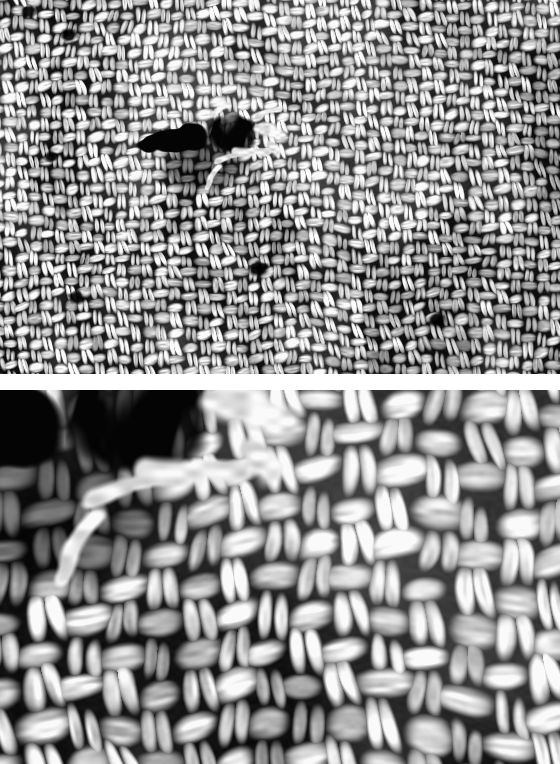
Top, the full canvas; bottom, a detail of the centre.
Reproduce this texture procedurally as a WebGL 2 fragment shader.

```glsl
#version 300 es
precision highp float;
// Worn plain-weave cloth in grey: thick cross threads alternate with paired
// upright strands on a checkerboard. Each cell is a soft, fibrous bump with
// hashed size and tone; a torn hole, loose strands and pits are laid on top.

uniform vec2 u_resolution;
out vec4 fragColor;

const vec2 REPEATS = vec2(43.0, 30.5);        // cells across and down
const vec2 CROSS_SIZE = vec2(0.68, 0.45);     // half sizes, in cells
const vec2 STRAND_SIZE = vec2(0.24, 0.70);
const float STRAND_OFFSET = 0.21;
const float STRAND_LEAN = 0.10;
const float CROSS_TILT = 0.15;
const float ROW_SAG = 0.028;                  // rows fall away to the right
const float WARP = 0.8;
const float JITTER = 0.24;
const float GAP_TONE = 0.05;
const float THREAD_TONE = 0.98;
const float HOLE_TONE = 0.015;
const float LOOSE_TONE = 0.97;

// Loose strands: start and end in canvas heights, then half widths
const int LOOSE_COUNT = 7;
const vec4 LOOSE[LOOSE_COUNT] = vec4[](
  vec4(0.698, 0.656, 0.750, 0.636), vec4(0.720, 0.612, 0.735, 0.590),
  vec4(0.635, 0.597, 0.704, 0.588), vec4(0.585, 0.570, 0.642, 0.590),
  vec4(0.552, 0.500, 0.588, 0.555), vec4(0.682, 0.690, 0.742, 0.712),
  vec4(0.572, 0.695, 0.604, 0.720));
const float LOOSE_WIDTH[LOOSE_COUNT] =
  float[](0.020, 0.018, 0.015, 0.010, 0.010, 0.011, 0.013);

// Pits: centre and radius
const int PIT_COUNT = 6;
const vec3 PITS[PIT_COUNT] = vec3[](
  vec3(0.205, 0.203, 0.024), vec3(0.693, 0.281, 0.028),
  vec3(0.078, 0.968, 0.021), vec3(0.186, 0.908, 0.023),
  vec3(0.137, 0.580, 0.020), vec3(1.170, 0.146, 0.024));

float hash(vec2 p) {
  return fract(sin(dot(p, vec2(127.1, 311.7))) * 43758.5453);
}

float noise(vec2 p) {
  vec2 i = floor(p), f = fract(p);
  f = f * f * (3.0 - 2.0 * f);
  return mix(mix(hash(i), hash(i + vec2(1, 0)), f.x),
             mix(hash(i + vec2(0, 1)), hash(i + vec2(1, 1)), f.x), f.y);
}

// Centred two-axis noise for bending coordinates
vec2 wobble(vec2 p) {
  return vec2(noise(p), noise(p + 31.0)) - 0.5;
}

// Rounded height of a bump: 1 at the centre, 0 at the rim
float bump(vec2 q, vec2 size) {
  vec2 a = pow(abs(q) / size, vec2(2.2));
  return 1.0 - a.x - a.y;
}

// Brightness of one cell's thread, seen from cell coordinates g
float threadShade(vec2 g, vec2 id) {
  float h1 = hash(id), h2 = hash(id + 17.3), h3 = hash(id + 41.9);
  vec2 q = g - id - 0.5 - JITTER * (vec2(h1, h2) - 0.5);
  float height, fibre;
  if (mod(id.x + id.y, 2.0) < 0.5) {
    q.y -= (CROSS_TILT + 0.3 * (h3 - 0.5)) * q.x;
    height = bump(q, CROSS_SIZE * (0.8 + 0.35 * vec2(h2, h1)));
    fibre = noise(vec2(g.x * 1.6, q.y * 7.0 + h1 * 50.0));
  } else {
    q.x += (STRAND_LEAN + 0.3 * (h3 - 0.5)) * q.y;
    float side = q.x < 0.0 ? -1.0 : 1.0;
    q.x -= side * (STRAND_OFFSET * (0.8 + 0.35 * h1) - 0.12 * h2 * q.y);
    q.y -= side * 0.2 * (h2 - 0.5);
    height = bump(q, STRAND_SIZE * (0.85 + 0.25 * vec2(h2, h3)));
    fibre = noise(vec2(q.x * 7.0 + h1 * 50.0, g.y * 1.6));
  }
  float tone = THREAD_TONE * (0.76 + 0.34 * h3) * (0.7 + 0.45 * fibre);
  return tone * smoothstep(-0.22, 0.95, height);
}

float weave(vec2 g) {
  float shade = 0.0;
  for (int y = -1; y <= 1; y++)
    for (int x = -1; x <= 1; x++)
      shade = max(shade, threadShade(g, floor(g) + vec2(x, y)));
  return shade;
}

// Torn opening: a clean lens on the left, a fibrous patch on the right
float tear(vec2 p) {
  vec2 q = p + 0.016 * wobble(p * 38.0);
  vec2 lens = q - vec2(0.460, 0.626);
  lens.y -= 0.14 * lens.x;
  float left = bump(lens, vec2(0.105, 0.034 + 0.1 * max(lens.x, -0.1)));
  float right = bump(q - vec2(0.622, 0.644), vec2(0.075, 0.056));
  float fibres = noise(vec2(p.x * 75.0 - p.y * 20.0, p.y * 16.0));
  float patchy = smoothstep(0.0, 0.5, right) * (1.0 - 0.35 * smoothstep(0.5, 0.9, fibres));
  return max(smoothstep(-0.05, 0.25, left), patchy);
}

void main() {
  vec2 p = gl_FragCoord.xy / u_resolution.y;
  vec2 g = gl_FragCoord.xy / u_resolution * REPEATS;
  g.y += ROW_SAG * p.x * p.x * REPEATS.y;
  g += WARP * wobble(p * 5.0) + 0.2 * wobble(g * 0.9);

  // Cloth with broad patches of tone and fuzz, paler on the left
  float broad = 0.6 * noise(p * vec2(6.0, 4.0) + 3.0) + 0.4 * noise(g * vec2(0.45, 0.3));
  float shade = GAP_TONE + weave(g) * (0.87 + 0.5 * broad - 0.16 * p.x);
  float fuzz = smoothstep(0.35, 0.9, broad + 0.2 - 0.2 * p.x);
  shade = mix(shade, 0.3 + 0.62 * shade, 0.75 * fuzz);
  shade += 0.04 * (noise(g * vec2(7.0, 9.0)) - 0.5);

  // Wear: dim smudge under the tear, pits, then the tear itself
  shade *= 1.0 - 0.5 * smoothstep(0.0, 0.8, bump(p - vec2(0.54, 0.56), vec2(0.13, 0.08)));
  for (int i = 0; i < PIT_COUNT; i++) {
    float d = length((p - PITS[i].xy) * vec2(0.9, 1.15)) / PITS[i].z;
    shade *= 0.08 + 0.92 * smoothstep(0.5, 1.1, d + 0.4 * (noise(p * 90.0) - 0.5));
  }
  shade = mix(shade, HOLE_TONE, tear(p));

  // Loose strands around the tear
  vec2 bent = p + 0.016 * wobble(p * 32.0);
  for (int i = 0; i < LOOSE_COUNT; i++) {
    vec2 a = bent - LOOSE[i].xy, b = LOOSE[i].zw - LOOSE[i].xy;
    float d = length(a - b * clamp(dot(a, b) / dot(b, b), 0.0, 1.0)) / LOOSE_WIDTH[i];
    float tone = LOOSE_TONE * (0.8 + 0.27 * noise(p * vec2(70.0, 130.0)));
    shade = mix(shade, tone, 1.0 - smoothstep(0.4, 1.0, d));
  }
  fragColor = vec4(vec3(clamp(shade, 0.0, 0.98)), 1.0);
}
```
